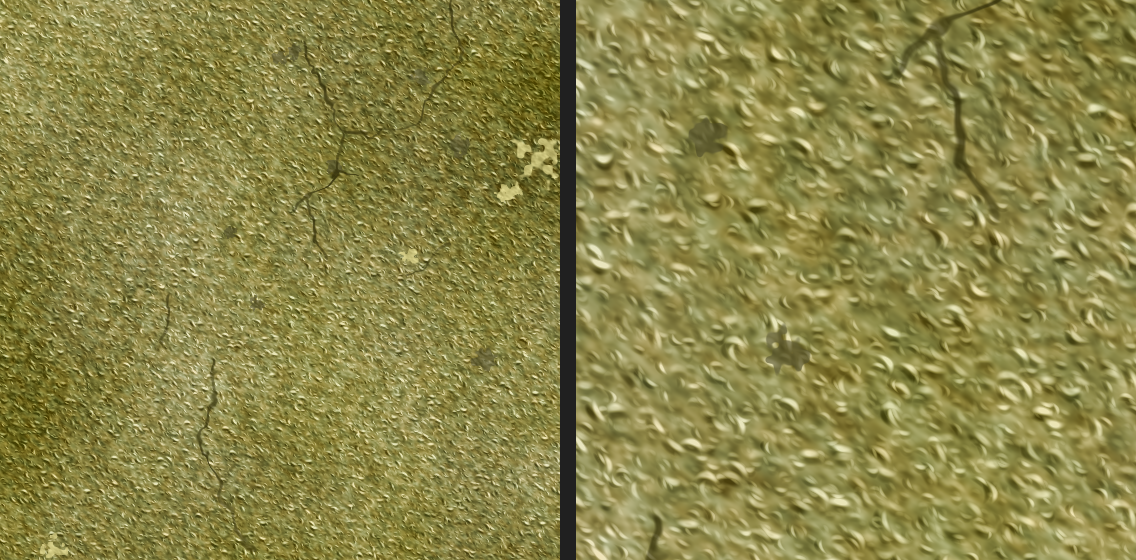
Left, the full canvas; right, a detail of the centre.
This texture is drawn by a three.js fragment shader. Its source:

```glsl
// Weathered olive ground: slanted, glinting grit over soft stains of light and shade.
// Stretched noise and two layers of jittered grains set one tone, mapped to a colour
// ramp; thin warped cracks, grey spots and a few pale leaf scraps lie on top.
varying vec2 vUv;

const vec3 OLIVE_DARK = vec3(0.27, 0.25, 0.05);
const vec3 OLIVE_MID = vec3(0.56, 0.54, 0.275);
const vec3 STRAW_LIGHT = vec3(0.92, 0.90, 0.72);
const vec3 SPOT_GREY = vec3(0.36, 0.35, 0.20);
const vec3 LEAF_PALE = vec3(0.80, 0.77, 0.49);
const float GRAIN_ANGLE = -0.62;

float hash(vec2 p) {
  return fract(sin(dot(p, vec2(127.1, 311.7))) * 43758.5453);
}

vec2 hash2(vec2 p) {
  return vec2(hash(p), hash(p + 37.3));
}

float noise(vec2 p) {
  vec2 i = floor(p), f = fract(p);
  f = f * f * (3.0 - 2.0 * f);
  return mix(mix(hash(i), hash(i + vec2(1.0, 0.0)), f.x),
             mix(hash(i + vec2(0.0, 1.0)), hash(i + 1.0), f.x), f.y);
}

float fbm(vec2 p) {
  float sum = 0.0, gain = 0.5;
  for (int i = 0; i < 4; i++) {
    sum += gain * noise(p);
    p = p * 2.03 + 17.1;
    gain *= 0.5;
  }
  return sum / 0.9375;
}

vec2 rotate(vec2 p, float a) {
  float c = cos(a), s = sin(a);
  return vec2(c * p.x + s * p.y, c * p.y - s * p.x);
}

float glow(vec2 p, vec2 center, float radius) {
  vec2 d = (p - center) / radius;
  return exp(-dot(d, d));
}

float fleck(vec2 p, vec2 size, float bend) {
  p.y += bend * p.x * p.x;
  return 1.0 - smoothstep(0.25, 1.1, length(p / size));
}

// Bent grains: x is the lit face, y the shadow beside it.
vec2 grains(vec2 p, float seed) {
  vec2 cell = floor(p), result = vec2(0.0);
  for (int y = -1; y <= 1; y++) {
    for (int x = -1; x <= 1; x++) {
      vec2 id = cell + vec2(float(x), float(y));
      vec2 jitter = hash2(id + seed), kind = hash2(id + seed + 71.9);
      vec2 d = rotate(p - id - jitter, (kind.x - 0.5) * 1.9);
      vec2 size = vec2(0.28 + 0.26 * kind.y, 0.15 + 0.10 * kind.x);
      float bend = (jitter.x - 0.5) * 2.4;
      float power = 0.2 + 0.8 * kind.y * kind.y;
      result.x = max(result.x, power * fleck(d, size, bend));
      result.y = max(result.y, power * fleck(d + vec2(0.05, 0.30), size * 1.1, bend));
    }
  }
  return result;
}

float segment(vec2 p, vec2 a, vec2 b) {
  vec2 pa = p - a, ba = b - a;
  return length(pa - ba * clamp(dot(pa, ba) / dot(ba, ba), 0.0, 1.0));
}

float branch(vec2 p, vec2 a, vec2 b, vec2 c) {
  return min(segment(p, a, b), segment(p, b, c));
}

float cracks(vec2 p) {
  p += 0.022 * (vec2(noise(p * 28.0), noise(p * 28.0 + 9.0)) - 0.5);
  p += 0.008 * (vec2(noise(p * 95.0), noise(p * 95.0 + 5.0)) - 0.5);
  float d = branch(p, vec2(0.80, 1.02), vec2(0.82, 0.91), vec2(0.742, 0.785));
  d = min(d, branch(p, vec2(0.742, 0.785), vec2(0.67, 0.746), vec2(0.618, 0.766)));
  d = min(d, branch(p, vec2(0.54, 0.92), vec2(0.60, 0.80), vec2(0.618, 0.76)));
  d = min(d, branch(p, vec2(0.618, 0.76), vec2(0.605, 0.69), vec2(0.527, 0.622)));
  d = min(d, branch(p, vec2(0.64, 0.68), vec2(0.605, 0.69), vec2(0.59, 0.685)));
  d = min(d, segment(p, vec2(0.553, 0.635), vec2(0.577, 0.544)));
  d = min(d, segment(p, vec2(0.807, 0.564), vec2(0.729, 0.505)));
  d = min(d, branch(p, vec2(0.378, 0.362), vec2(0.388, 0.297), vec2(0.362, 0.219)));
  d = min(d, branch(p, vec2(0.362, 0.219), vec2(0.384, 0.153), vec2(0.449, 0.02)));
  d = min(d, segment(p, vec2(0.293, 0.48), vec2(0.30, 0.395)));
  float width = 0.0012 + 0.0035 * noise(p * 35.0);
  return (1.0 - smoothstep(width * 0.3, width + 0.0015, d)) * (0.35 + 0.65 * noise(p * 22.0 + 3.0));
}

// Ragged blob with lobes; rough sets how torn the rim is.
float scrap(vec2 p, vec2 center, float radius, float rough) {
  vec2 d = (p - center) / radius;
  float rim = 1.0 + rough * (noise(d * 2.3 + center * 90.0) - 0.5);
  return 1.0 - smoothstep(rim - 0.15, rim + 0.15, length(d));
}

float greySpots(vec2 p) {
  float mask = 0.0;
  for (int i = 0; i < 8; i++) {
    vec2 r = hash2(vec2(float(i), 4.7));
    vec2 center = vec2(0.32 + 0.6 * r.x, 0.30 + 0.62 * r.y);
    mask = max(mask, scrap(p, center, 0.008 + 0.010 * r.x, 1.3));
  }
  return mask;
}

float leaves(vec2 p) {
  float mask = scrap(p, vec2(0.963, 0.716), 0.029, 2.2);
  mask = max(mask, scrap(p, vec2(0.909, 0.655), 0.016, 1.8));
  mask = max(mask, scrap(p, vec2(0.730, 0.540), 0.013, 1.4));
  return max(mask, scrap(p, vec2(0.095, 0.017), 0.017, 2.0));
}

float stains(vec2 p) {
  float light = 0.05 * glow(p, vec2(0.48, 0.5), 0.24) + 0.05 * glow(p, vec2(0.05, 0.95), 0.25);
  float shade = 0.11 * glow(p, vec2(0.95, 0.82), 0.24) + 0.10 * glow(p, vec2(0.0, 0.27), 0.17);
  shade += 0.05 * glow(p, vec2(0.14, 0.6), 0.2);
  return light - shade + 0.17 * (fbm(p * 6.0) - 0.5);
}

vec3 ramp(float tone) {
  vec3 low = mix(OLIVE_DARK, OLIVE_MID, clamp((tone - 0.27) / 0.29, 0.0, 1.0));
  return mix(low, STRAW_LIGHT, clamp((tone - 0.56) / 0.36, 0.0, 1.0));
}

void main() {
  vec2 p = vUv, slant = rotate(p, GRAIN_ANGLE);
  float ground = stains(p);
  float grit = 0.24 * (noise(slant * vec2(95.0, 190.0)) - 0.5);
  grit += 0.17 * (noise(slant * vec2(190.0, 330.0) + 40.0) - 0.5);
  vec2 coarse = grains(slant * vec2(62.0, 82.0), 3.0);
  vec2 fine = grains(slant * vec2(100.0, 135.0), 19.0);
  float lit = max(coarse.x, 0.75 * fine.x);
  float shadow = max(coarse.y, 0.7 * fine.y) * (1.0 - lit);
  float crack = cracks(p);

  // Grit, glints and shadows share one tone; a little hue drift follows.
  float tone = 0.535 + ground + grit + 0.36 * lit - 0.22 * shadow;
  vec3 color = ramp(tone);
  color.b += 0.09 * (fbm(p * 7.0 + 50.0) - 0.5) + 0.25 * ground;
  color += vec3(0.05, -0.01, -0.05) * (noise(slant * vec2(80.0, 120.0) + 7.0) - 0.5);

  color = mix(color, SPOT_GREY + 0.5 * grit, 0.7 * greySpots(p));
  color = mix(color, OLIVE_DARK * 0.75, 0.85 * crack);
  color = mix(color, LEAF_PALE + 0.7 * grit, 0.9 * leaves(p));
  gl_FragColor = vec4(clamp(color, 0.0, 1.0), 1.0);
}
```
